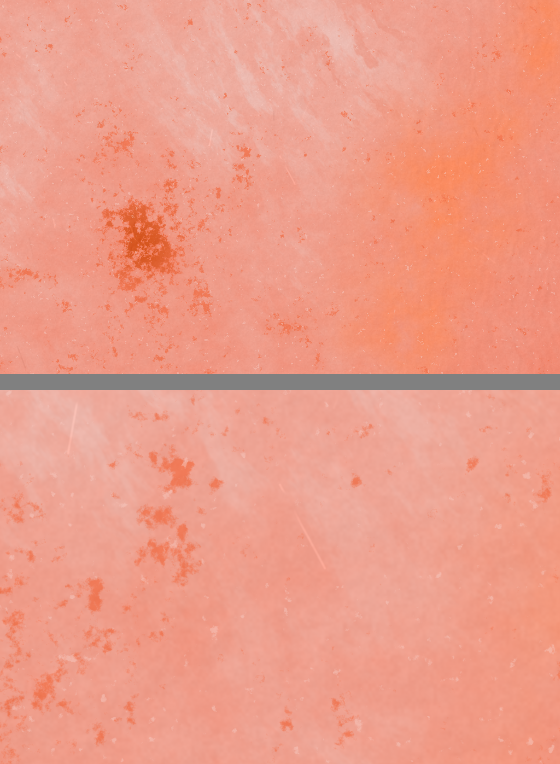
Top, the full canvas; bottom, a detail of the centre.
Write a Shadertoy shader that draws this texture.

```glsl
// Weathered coral plaster: soft pale clouds and orange stains over a pink wash,
// with speckled rust, slanted trowel scuffs, faint hairlines and fine relief.
// Broad stains are warped Gaussians; all the finer detail is layered value noise.

const vec3 CORAL  = vec3(0.945, 0.540, 0.450);
const vec3 PALE   = vec3(0.925, 0.745, 0.712);
const vec3 ORANGE = vec3(0.985, 0.540, 0.360);
const vec3 FLAME  = vec3(0.940, 0.440, 0.290);
const vec3 RUST   = vec3(0.820, 0.310, 0.080);
const vec3 BARE   = vec3(0.920, 0.580, 0.505);

float hash(vec2 p) {
    vec3 q = fract(vec3(p.xyx) * 0.1031);
    q += dot(q, q.yzx + 33.33);
    return fract((q.x + q.y) * q.z);
}

float noise(vec2 p) {
    vec2 i = floor(p), f = fract(p);
    vec2 u = f * f * (3.0 - 2.0 * f);
    return mix(mix(hash(i), hash(i + vec2(1, 0)), u.x),
               mix(hash(i + vec2(0, 1)), hash(i + vec2(1, 1)), u.x), u.y);
}

// Layered noise; gain sets how rough the fine layers are
float fbm(vec2 p, float gain) {
    float sum = 0.0, amp = 1.0, total = 0.0;
    for (int i = 0; i < 5; i++) {
        sum += amp * noise(p);
        total += amp;
        p = mat2(1.6, 1.2, -1.2, 1.6) * p + 17.3;
        amp *= gain;
    }
    return sum / total;
}

mat2 rotation(float a) {
    return mat2(cos(a), sin(a), -sin(a), cos(a));
}

// Soft elliptical stain
float stain(vec2 p, vec2 centre, vec2 radius) {
    vec2 d = (p - centre) / radius;
    return exp(-dot(d, d));
}

float segment(vec2 p, vec2 a, vec2 b) {
    vec2 ab = b - a;
    return length(p - a - ab * clamp(dot(p - a, ab) / dot(ab, ab), 0.0, 1.0));
}

// Signed hairlines: positive ones are pale, negative ones dark
float scratches(vec2 p, float aspect, float pixel) {
    float sum = 0.0;
    for (int i = 0; i < 40; i++) {
        float id = float(i) * 3.7;
        vec2 start = vec2(hash(vec2(id, 1.0)) * aspect, hash(vec2(id, 2.0)));
        float angle = mix(-2.1, -0.6, hash(vec2(id, 3.0)));
        float len = mix(0.02, 0.10, hash(vec2(id, 4.0)));
        float d = segment(p, start, start + len * vec2(cos(angle), sin(angle)));
        float line = 1.0 - smoothstep(0.0, 0.001 + pixel, d);
        sum += line * (hash(vec2(id, 5.0)) - 0.4);
    }
    return sum * smoothstep(0.35, 0.65, noise(p * 60.0));
}

void mainImage(out vec4 fragColor, in vec2 fragCoord) {
    vec2 p = fragCoord / iResolution.y;
    float aspect = iResolution.x / iResolution.y;
    vec2 bend = vec2(fbm(p * 5.0, 0.5), fbm(p * 5.0 + 40.0, 0.5)) - 0.5;
    vec2 w = p + 0.14 * bend;
    vec2 slanted = rotation(0.95) * (p + 0.06 * bend);
    float rightSide = smoothstep(0.85, 1.4, p.x);

    // Pale clouds over the pink wash, broken up by mottling and scuffs
    float cloud = 0.85 * stain(w, vec2(0.60, 0.77), vec2(0.18, 0.27))
                + 0.70 * stain(w, vec2(0.92, 0.82), vec2(0.24, 0.26))
                + 0.85 * stain(w, vec2(0.07, 0.56), vec2(0.07, 0.24))
                + 0.50 * stain(w, vec2(0.83, 0.28), vec2(0.07, 0.09));
    float mottling = fbm(p * 9.0, 0.72) - 0.5;
    float scuff = smoothstep(0.42, 0.66, fbm(slanted * vec2(9.0, 24.0), 0.7));
    float tone = 0.38 + 0.22 * (p.y - 0.5) - 0.20 * rightSide
               + 0.34 * cloud + 0.46 * mottling * (1.0 - 0.4 * rightSide)
               + (scuff - 0.4) * (0.08 + 0.24 * cloud);
    vec3 color = mix(CORAL, PALE, clamp(tone, 0.0, 1.1));

    // Worn slivers where the wash has come away
    float wornArea = stain(p, vec2(0.98, 0.82), vec2(0.24, 0.30));
    float worn = smoothstep(0.57, 0.66, fbm(slanted * vec2(9.0, 20.0) + 61.0, 0.6));
    color = mix(color, BARE, 0.6 * worn * wornArea);

    // Orange bloom on the right
    float bloom = 0.72 * stain(w, vec2(1.18, 0.47), vec2(0.17, 0.21))
                + 0.75 * stain(w, vec2(1.08, 0.13), vec2(0.15, 0.16))
                + 0.70 * stain(w, vec2(1.47, 0.94), vec2(0.13, 0.24))
                + 0.35 * stain(w, vec2(1.34, 0.62), vec2(0.13, 0.20));
    bloom *= 0.9 + 2.0 * (fbm(p * 11.0 + 9.0, 0.65) - 0.5);
    color = mix(color, ORANGE, clamp(bloom, 0.0, 0.9));

    // Rust: fine crumbs that crowd together towards the core
    float core = stain(w, vec2(0.41, 0.37), vec2(0.10, 0.12));
    float rustArea = 0.60 * core
                   + 0.72 * stain(w, vec2(0.44, 0.28), vec2(0.17, 0.24))
                   + 0.75 * stain(w, vec2(0.79, 0.13), vec2(0.07, 0.06))
                   + 0.75 * stain(w, vec2(0.05, 0.27), vec2(0.12, 0.03))
                   + 0.62 * stain(w, vec2(0.66, 0.50), vec2(0.08, 0.09))
                   + 0.60 * stain(w, vec2(0.30, 0.63), vec2(0.09, 0.07));
    float flakes = 0.5 * fbm(p * 17.0 + 5.0, 0.8) + 0.5 * fbm(p * 65.0, 0.7);
    float exposed = flakes + 0.22 * min(rustArea, 1.1) - 0.66;
    color = mix(color, FLAME, 0.22 * min(rustArea, 1.0));
    color = mix(color, FLAME, 0.80 * smoothstep(-0.04, 0.09, exposed));
    color = mix(color, RUST, 0.85 * core * smoothstep(0.04, 0.14, exposed));

    // Plaster relief, upright creases and grain
    vec2 light = vec2(-0.003, 0.004);
    float relief = fbm(p * 38.0, 0.55) - fbm((p + light) * 38.0, 0.55);
    vec2 upright = vec2(85.0, 9.0);
    float crease = noise(w * upright) - noise((w + light) * upright);
    color += 0.06 * relief + 0.04 * rightSide * crease;
    color += (noise(p * 310.0) - 0.5) * vec3(0.010, 0.020, 0.022);

    // Faint hairlines and a few chalky specks
    color += 0.09 * scratches(p, aspect, 1.0 / iResolution.y);
    float chip = smoothstep(0.72, 0.84, fbm(p * 110.0 + 3.0, 0.5));
    color = mix(color, PALE + 0.04, 0.5 * chip);

    fragColor = vec4(clamp(color, 0.0, 1.0), 1.0);
}
```
